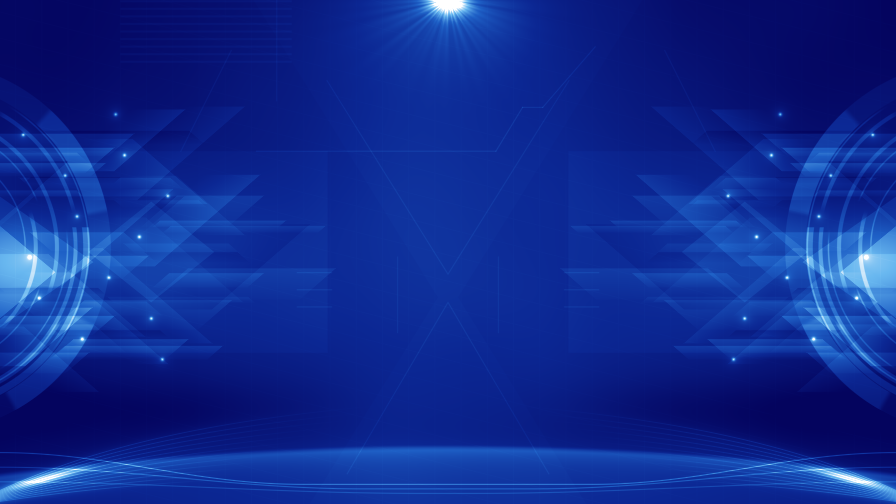
This background is drawn by a WebGL 2 fragment shader. Its source:

```glsl
#version 300 es
precision highp float;
uniform vec2 u_resolution;
out vec4 fragColor;

float sat(float v) { return clamp(v, 0.0, 1.0); }
vec2 hash2(vec2 p) {
  return fract(sin(vec2(dot(p, vec2(127.1, 311.7)), dot(p, vec2(269.5, 183.3)))) * 43758.5);
}
float corner(vec2 i, vec2 f, vec2 o) { return dot(hash2(i + o) * 2.0 - 1.0, f - o); }
float gradientNoise(vec2 p) {
  vec2 i = floor(p), f = fract(p), u = f * f * (3.0 - 2.0 * f), o = vec2(1, 0);
  return mix(mix(corner(i, f, o.yy), corner(i, f, o.xy), u.x),
    mix(corner(i, f, o.yx), corner(i, f, o.xx), u.x), u.y);
}
float edge(float d) { float w = 0.75 / u_resolution.y; return 1.0 - smoothstep(-w, w, d); }
float stroke(float d, float halfWidth) { return edge(abs(d) - halfWidth); }
float box(vec2 p, vec2 halfSize) { vec2 d = abs(p) - halfSize; return max(d.x, d.y); }
float segment(vec2 p, vec2 a, vec2 b) {
  vec2 v = b - a;
  return stroke(length(p - a - v * sat(dot(p - a, v) / dot(v, v))), 0.001);
}

// Light level to colour: navy, royal blue, azure, sky, white
vec3 ramp(float t) {
  vec3 c = mix(vec3(0.015, 0.015, 0.37), vec3(0.045, 0.155, 0.58), sat(t * 4.0));
  c = mix(c, vec3(0.12, 0.38, 0.78), sat(t * 4.0 - 1.0));
  c = mix(c, vec3(0.41, 0.72, 0.94), sat(t * 4.0 - 2.0));
  return mix(c, vec3(1), sat(t * 4.0 - 3.0));
}

// Slanted bars, then steep facets; s.x is the distance from the nearer side
float shards(vec2 s) {
  float sum = 0.0;
  for (float i = 0.0; i < 44.0; i++) {
    vec2 a = hash2(vec2(i, 3.0)), b = hash2(vec2(i, 8.0));
    bool facet = i > 29.0;
    float y = 0.27 + 0.46 * fract((i + a.y) / 30.0 * (facet ? 2.1 : 1.0));
    float x = (0.56 - abs(y - 0.5)) * a.x;
    vec2 size = facet ? vec2(0.03 + 0.04 * a.y, 0.04 + 0.06 * b.x)
      : vec2(0.06 + 0.1 * a.y, 0.006 + 0.032 * b.x * b.x);
    vec2 q = s - vec2(x, y);
    q.x -= (b.y < 0.5 ? -1.15 : 1.15) * q.y;
    vec2 fade = 0.5 + 0.5 * q / size;
    float shade = facet ? sat(fade.x) * 0.9 : mix(0.15, 1.0, sat(fade.y));
    float tone = mod(i, 5.0) > 3.5 ? -0.08 : 0.05 + 0.13 * b.y;
    sum += edge(box(q, size)) * shade * tone * exp(-1.3 * x);
  }
  return sum;
}

float rings(vec2 s) {
  vec2 q = s - vec2(-0.15, 0.509);
  float r = length(q), a = atan(q.y, q.x);
  float sum = edge(r - 0.37) * 0.03;
  sum += stroke(r - 0.35, 0.02) * (0.04 + 0.13 * smoothstep(-0.1, 0.1, sin(a * 5.0 - 1.0)));
  for (float i = 0.0; i < 7.0; i++) {
    float gate = smoothstep(-0.2, 0.2, sin(a * (2.0 + mod(i, 3.0)) + i * 2.3));
    sum += stroke(r - 0.2 - 0.021 * i, 0.0015 + 0.0025 * mod(i, 2.0)) * gate * 0.15;
  }
  return sum + (stroke(r - 0.322, 0.007) + stroke(r - 0.3, 0.004)) * edge(q.y - 0.04) * 0.17;
}

float sparkles(vec2 s) {
  float sum = 0.0;
  for (float i = 0.0; i < 13.0; i++) {
    float side = mod(i, 2.0) < 0.5 ? 1.0 : -1.0;
    vec2 c = vec2(0.19 + 0.085 * side + 0.06 * sin(i * 0.9 + 4.0), 0.773 - 0.0405 * i);
    float d = length(s - c);
    sum += 0.5 * exp(-d * d / 0.000012) + 0.2 * exp(-d / 0.009);
  }
  return sum;
}

// Horizon, fanned light trails and bright streaks
float floorLight(vec2 s, float x) {
  float depth = 0.113 - 0.07 * x * x - s.y;
  float sum = smoothstep(-0.006, 0.008, depth) * (0.17 + 0.13 * exp(-max(depth, 0.0) / 0.02));
  sum += 0.07 * exp(-abs(depth) / 0.025);
  float rise = 1.0 - exp(-2.2 * s.x);
  for (float i = 0.0; i < 12.0; i++) {
    float y = 0.005 + 0.002 * i + (0.07 + 0.0125 * i) * rise;
    float fade = 1.0 - smoothstep(0.1, 0.45 + 0.03 * i, s.x);
    sum += (stroke(s.y - y, 0.0008) * 0.17 + 0.045 * exp(-abs(s.y - y) / 0.009)) * fade;
  }
  for (float i = 0.0; i < 3.0; i++) {
    float sweep = 0.5 + 0.5 * cos(3.1416 * sat(s.x / (0.6 + 0.12 * i)));
    sum += stroke(s.y - 0.039 + 0.009 * i - (0.063 - 0.02 * i) * sweep, 0.001) * (0.3 - 0.07 * i);
  }
  vec2 q = (s - vec2(0.09, 0.05)) * mat2(0.97, 0.24, -0.24, 0.97);
  return sum + 0.5 * exp(-q.x * q.x / 0.005 - q.y * q.y / 0.00006);
}

// Burst of rays hanging from the top
float topBurst(vec2 q) {
  float r = length(q * vec2(0.8, 1.0));
  float ray = sat(0.5 + 1.4 * gradientNoise(vec2(atan(q.x, q.y + 0.001) * 12.0, 2.5)));
  return 0.8 * exp(-r * r / 0.0008) + 0.4 * exp(-r / 0.12) + 0.35 * ray * exp(-r / 0.05);
}

float circuitry(vec2 p, vec2 m) {
  vec2 cell = abs(fract(vec2(p.x, p.y + 0.25 * p.x) / 0.052) - 0.5) * 0.052;
  float sum = 0.014 * max(stroke(cell.x, 0.0006), stroke(cell.y, 0.0006));
  sum += 0.012 * edge(m.x - 0.62 * abs(m.y - 0.41) - 0.02);
  sum += 0.06 * (segment(m, vec2(0.24, 0.84), vec2(0, 0.456)) + segment(m, vec2(0, 0.4), vec2(0.2, 0.06)));
  sum += 0.06 * segment(m, vec2(0.43, 0.9), vec2(0.53, 0.7));
  // Stepped trace
  sum += 0.08 * (segment(p, vec2(-0.38, 0.7), vec2(0.095, 0.7)) + segment(p, vec2(0.095, 0.7), vec2(0.148, 0.787))
    + segment(p, vec2(0.148, 0.787), vec2(0.188, 0.787)) + segment(p, vec2(0.188, 0.787), vec2(0.292, 0.907)));
  // Ticks, posts and scan lines
  float rows = stroke((fract(m.y / 0.034) - 0.5) * 0.034, 0.001);
  sum += 0.07 * rows * edge(box(m - vec2(0.265, 0.42), vec2(0.035, 0.05)));
  sum += 0.05 * (segment(m, vec2(0.1, 0.34), vec2(0.1, 0.49)) + segment(p, vec2(-0.34, 0.8), vec2(-0.34, 1)));
  float scan = stroke((fract(p.y / 0.015) - 0.5) * 0.015, 0.002);
  return sum + 0.04 * scan * edge(box(p - vec2(-0.48, 0.94), vec2(0.17, 0.07)));
}

void main() {
  vec2 p = gl_FragCoord.xy / u_resolution.y;
  float halfWidth = 0.5 * u_resolution.x / u_resolution.y;
  p.x -= halfWidth;
  vec2 m = vec2(abs(p.x), p.y), s = vec2(halfWidth - m.x, p.y);
  // Broad glows above a dark band
  vec2 v = (p - vec2(0, 0.48)) / vec2(0.6, 0.5), g = (s - vec2(0.2, 0.48)) / vec2(0.3, 0.17);
  float light = 0.28 * exp(-dot(v, v)) + 0.17 * exp(-dot(g, g)) + 0.03 * gradientNoise(p * 5.0);
  light -= 0.07 * exp(-pow((p.y - 0.19) / 0.06, 2.0)) * smoothstep(0.1, 0.5, m.x);
  // Side panels, diamonds and hot cores
  light += 0.03 * edge(box(s - vec2(0.3, 0.5), vec2(0.35, 0.2)));
  light += 0.07 * edge(abs(s.x - 0.3) * 0.8 + abs(s.y - 0.5) - 0.1);
  light += 0.14 * edge(s.x + abs(s.y - 0.46) * 1.2 - 0.11) + 0.1 * edge(s.x * 0.7 + abs(s.y - 0.48) - 0.13);
  vec2 core = (s - vec2(0.02, 0.47)) / vec2(0.12, 0.1);
  light += 0.26 * exp(-dot(core, core)) + max(shards(s), -0.1) + rings(s) + sparkles(s) + circuitry(p, m);
  fragColor = vec4(ramp(light + floorLight(s, m.x) + topBurst(vec2(p.x, 1.0 - p.y))), 1);
}
```
